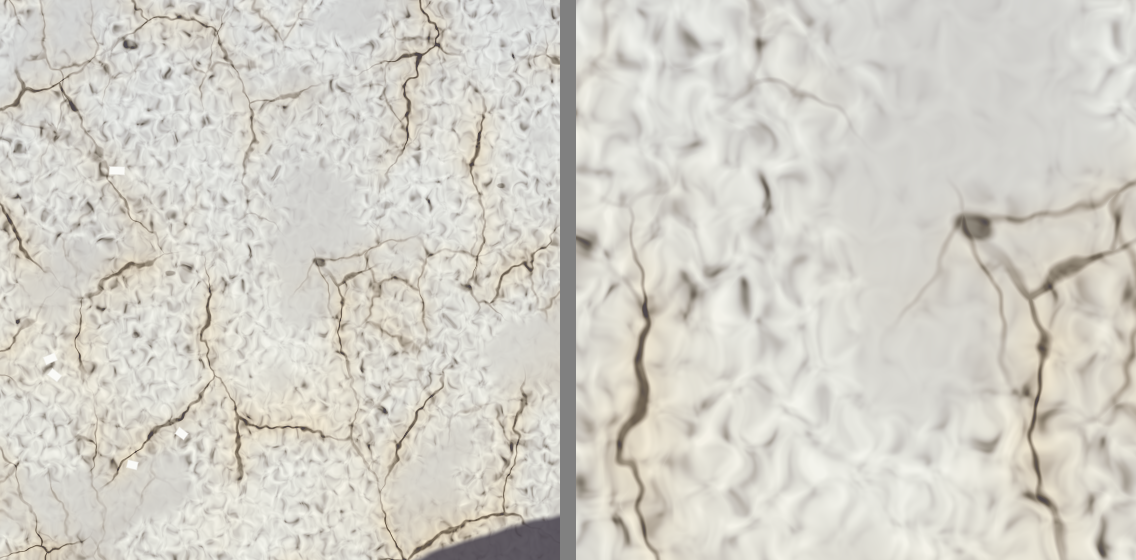
Left: the whole. Right: its middle third, enlarged.
This texture is drawn by a WebGL 2 fragment shader. Its source:

```glsl
#version 300 es
precision highp float;
// Weathered pale concrete: wormy grain, smooth patches, stained cracks, chips and a corner shadow.

uniform vec2 u_resolution;
out vec4 fragColor;

// Tones from bright surface to deepest crack
const vec3 TONES[6] = vec3[6](
    vec3(0.89, 0.89, 0.86), vec3(0.80, 0.79, 0.77), vec3(0.71, 0.69, 0.66),
    vec3(0.58, 0.56, 0.52), vec3(0.43, 0.40, 0.36), vec3(0.31, 0.29, 0.32));
const vec3 STAIN_TINT = vec3(1.01, 0.955, 0.87);
const vec3 CHIP_COLOR = vec3(0.98, 0.98, 0.97);
const vec3 SHADOW_COLOR = vec3(0.33, 0.31, 0.35);
const vec2 GRAIN_FREQ = vec2(84.0, 66.0);
const vec2 SLAB_FREQ = vec2(4.4, 3.4);
const vec2 VEIN_FREQ = vec2(10.5, 8.0);
const float BASE_TONE = 0.36;
const float CRACK_WIDTH = 0.0042;
const float VEIN_WIDTH = 0.0015;
const int CHIP_COUNT = 5;
const int SPOT_COUNT = 6;

vec2 hash2(vec2 p) {
    return fract(sin(vec2(dot(p, vec2(127.1, 311.7)), dot(p, vec2(269.5, 183.3)))) * 43758.5453);
}

// Gradient noise, roughly -0.7 to 0.7
float noise(vec2 p) {
    vec2 i = floor(p), f = fract(p);
    vec2 u = f * f * f * (f * (f * 6.0 - 15.0) + 10.0);
    vec2 o = vec2(0.0, 1.0);
    float a = dot(hash2(i) * 2.0 - 1.0, f);
    float b = dot(hash2(i + o.yx) * 2.0 - 1.0, f - o.yx);
    float c = dot(hash2(i + o.xy) * 2.0 - 1.0, f - o.xy);
    float d = dot(hash2(i + o.yy) * 2.0 - 1.0, f - o.yy);
    return mix(mix(a, b, u.x), mix(c, d, u.x), u.y);
}

vec2 noise2(vec2 p) {
    return vec2(noise(p), noise(p + vec2(37.2, 91.7)));
}

// Distance to the nearest border between Voronoi cells
float cellEdge(vec2 p) {
    vec2 cell = floor(p), f = fract(p), nearest = vec2(8.0);
    for (int y = -1; y <= 1; y++)
        for (int x = -1; x <= 1; x++) {
            vec2 g = vec2(x, y), r = g + hash2(cell + g) - f;
            if (dot(r, r) < dot(nearest, nearest)) nearest = r;
        }
    float edge = 8.0;
    for (int y = -2; y <= 2; y++)
        for (int x = -2; x <= 2; x++) {
            vec2 g = vec2(x, y), r = g + hash2(cell + g) - f, gap = r - nearest;
            if (dot(gap, gap) > 1e-4) edge = min(edge, dot(0.5 * (nearest + r), normalize(gap)));
        }
    return edge;
}

// Light winding ridges over uneven dark flecks, about unit variance
float grain(vec2 p) {
    vec2 q = p * GRAIN_FREQ + 1.3 * noise2(p * 42.0);
    return (abs(noise(q * 0.55 + 19.0)) - 0.19 + 0.75 * noise(q) + 0.25 * noise(q * 2.1)) / 0.23;
}

float box(vec2 p, vec2 halfSize) {
    vec2 d = abs(p) - halfSize;
    return length(max(d, 0.0)) + min(max(d.x, d.y), 0.0);
}

void main() {
    vec2 p = gl_FragCoord.xy / u_resolution.y;
    float soft = max(0.0015, 1.0 / u_resolution.y);

    // Jagged crack network with broken, swelling lines
    vec2 warped = p + 0.035 * noise2(p * 9.0) + 0.016 * noise2(p * 27.0) + 0.007 * noise2(p * 70.0);
    float slab = cellEdge(warped * SLAB_FREQ + 3.0) / SLAB_FREQ.x;
    float vein = cellEdge(warped * VEIN_FREQ + 11.0) / VEIN_FREQ.x;
    float presence = smoothstep(-0.28, 0.3, noise(p * 6.0 + 5.0));
    float width = CRACK_WIDTH * smoothstep(-0.15, 0.5, noise(p * 13.0 + 8.0));
    float crack = presence * (1.0 - smoothstep(width * 0.4, width + 0.0028, slab));
    float veinPresence = smoothstep(-0.05, 0.4, noise(p * 5.0 + 23.0) + 0.15 * noise(p * 30.0));
    float veinLine = veinPresence * (1.0 - smoothstep(0.0, VEIN_WIDTH + 0.0025, vein));
    float halo = max(presence * exp(-slab * 38.0), 0.6 * veinPresence * exp(-vein * 70.0));

    // Grain fades out on worn patches and coarsens beside cracks
    float patchField = noise(p * 4.3 + 61.0) + 0.3 * noise(p * 14.0);
    float rough = mix(1.0, 0.14, smoothstep(0.08, 0.24, patchField) * (1.0 - halo));
    float s = grain(p);
    float bump = max(s, 0.0);
    float tone = BASE_TONE + rough * (0.62 * s + 0.36 * bump * bump) + 0.22 * (1.0 - rough);
    tone += 0.5 * noise(p * 3.1 + 44.0) + halo * (0.25 + 0.45 * bump);
    tone += 3.9 * crack + 2.0 * veinLine;

    // Faint diagonal bands across the lower part
    vec2 along = vec2(0.9 * p.x + 0.42 * p.y, 0.9 * p.y - 0.42 * p.x);
    tone += 0.9 * max(noise(along * vec2(2.5, 17.0)), 0.0) * (1.0 - smoothstep(0.15, 0.4, p.y));

    // Dark embedded spots
    for (int i = 0; i < SPOT_COUNT; i++) {
        vec2 h = hash2(vec2(float(i), 7.3));
        vec2 q = (p - h + 0.008 * noise2(p * 45.0)) * vec2(0.75, 1.2);
        float radius = mix(0.006, 0.015, fract(h.x * 17.0));
        tone += mix(0.9, 2.8, fract(h.y * 13.0)) * (1.0 - smoothstep(radius * 0.5, radius, length(q)));
    }

    // Tone ramp, with highlights above the first tone
    tone = min(tone, 5.0);
    vec3 color = TONES[0] + 0.065 * clamp(-tone, 0.0, 1.0);
    for (int i = 1; i < 6; i++) color = mix(color, TONES[i], clamp(tone - float(i - 1), 0.0, 1.0));
    float stain = clamp(halo * 0.9 + 0.6 * noise(p * 5.5 + 70.0) * (1.2 - p.y), 0.0, 1.0);
    color *= mix(vec3(1.0), STAIN_TINT, stain);
    color *= mix(vec3(1.0), vec3(0.975, 0.985, 1.01), smoothstep(0.3, 1.0, p.y));

    // Small white chips
    for (int i = 0; i < CHIP_COUNT; i++) {
        vec2 h = hash2(vec2(float(i), 29.1));
        float a = 1.4 * (fract(h.x * 31.0) - 0.5);
        vec2 q = mat2(cos(a), -sin(a), sin(a), cos(a)) * (p - h);
        float chip = box(q, vec2(mix(0.008, 0.016, h.y), 0.007));
        color = mix(color, CHIP_COLOR, 1.0 - smoothstep(-soft, soft, chip));
    }

    // Curved shadow in the lower right corner
    float x = p.x - 0.74;
    float shadowEdge = 0.42 * x - 0.4 * x * x + 0.006 * noise(p * 30.0);
    float shadow = 1.0 - smoothstep(-0.008, 0.006, p.y - shadowEdge);
    color = mix(color, SHADOW_COLOR + 0.12 * (color - 0.8), 0.95 * shadow);
    fragColor = vec4(clamp(color, 0.0, 1.0), 1.0);
}
```
